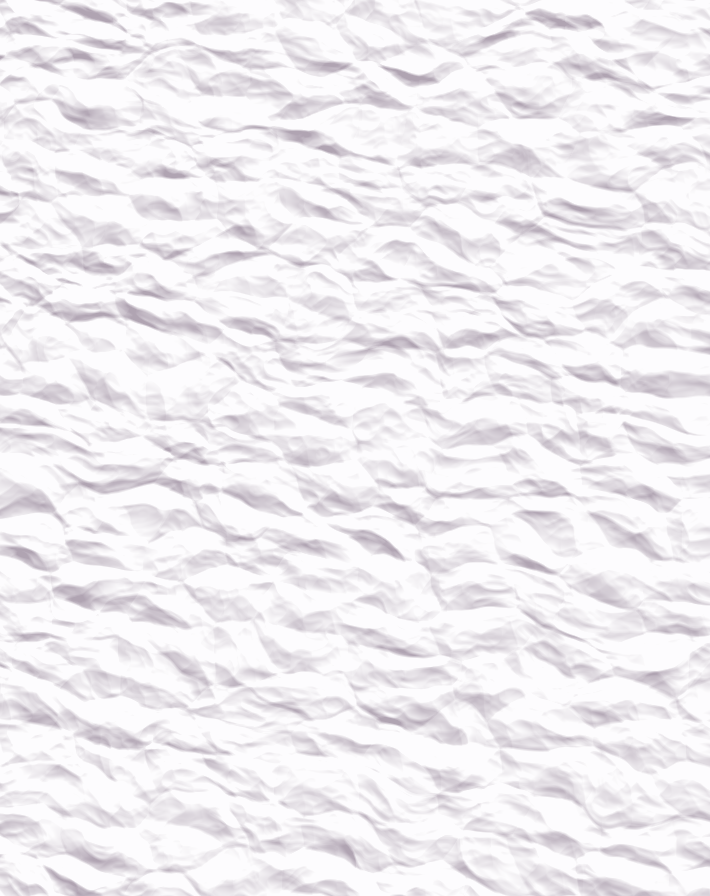
Give the GLSL for this texture, as a Shadertoy shader.

```glsl
const float TAU = 6.28319;
const vec3 PAPER = vec3(0.993, 0.990, 0.995);
const vec3 SHADOW = vec3(0.730, 0.688, 0.738);
const vec2 LIGHT = vec2(0.30, 0.954);

float hash(vec2 p) {
    return fract(sin(dot(p, vec2(127.1, 311.7))) * 43758.5);
}

vec2 hash2(vec2 p) {
    return vec2(hash(p), hash(p + 47.3));
}

// Dot product of a random unit gradient with the offset from its corner
float corner(vec2 cell, vec2 offset) {
    float angle = TAU * hash(cell);
    return dot(vec2(cos(angle), sin(angle)), offset);
}

float gradientNoise(vec2 p) {
    vec2 i = floor(p), f = fract(p);
    vec2 u = f * f * (3.0 - 2.0 * f);
    vec2 e = vec2(1.0, 0.0);
    float low = mix(corner(i, f), corner(i + e.xy, f - e.xy), u.x);
    float high = mix(corner(i + e.yx, f - e.yx), corner(i + e.xx, f - e.xx), u.x);
    return mix(low, high, u.y);
}

vec2 warp(vec2 p, float frequency, float amount) {
    vec2 q = p * frequency;
    return p + amount * vec2(gradientNoise(q + 13.7), gradientNoise(q + 71.2));
}

// Sharp crest wherever the noise crosses zero, with unit slope scale
float ridge(vec2 p, float frequency) {
    return -abs(gradientNoise(p * frequency + frequency * 1.37)) / frequency;
}

// Pointed facets bounded by straight folds
float facets(vec2 p, float frequency) {
    vec2 q = p * frequency;
    vec2 cell = floor(q);
    float nearest = 8.0, second = 8.0;
    for (int y = -1; y <= 1; y++) {
        for (int x = -1; x <= 1; x++) {
            vec2 neighbor = cell + vec2(x, y);
            float d = length(neighbor + 0.1 + 0.8 * hash2(neighbor) - q);
            second = min(second, max(nearest, d));
            nearest = min(nearest, d);
        }
    }
    return (second - nearest) / frequency;
}

float paperHeight(vec2 p) {
    // Folds are finer at the upper left, wide and tilted down to the right
    p *= 1.08 + 0.07 * (p.y - p.x);
    p = warp(p, 7.0, 0.035);
    p = warp(p, 30.0, 0.007);
    vec2 q = vec2(0.62 * p.x, p.y + 0.16 * p.x);
    float h = 0.50 * facets(q, 15.0);
    h += 0.45 * ridge(q, 9.0);
    h += 0.75 * ridge(q, 19.0);
    h += 0.55 * ridge(q, 39.0);
    h += 0.30 * ridge(q, 80.0);
    return h;
}

float slopeToward(vec2 p, vec2 direction, float reach) {
    vec2 d = direction * reach;
    return (paperHeight(p + d) - paperHeight(p - d)) / (2.0 * reach);
}

void mainImage(out vec4 fragColor, in vec2 fragCoord) {
    vec2 p = fragCoord / iResolution.x;
    // Faces turned from the light darken; the others wash out to white
    float slope = slopeToward(p, LIGHT, 0.0025);
    float shade = clamp(0.10 + 0.40 * slope, 0.0, 1.15);
    fragColor = vec4(mix(PAPER, SHADOW, shade), 1.0);
}
```
